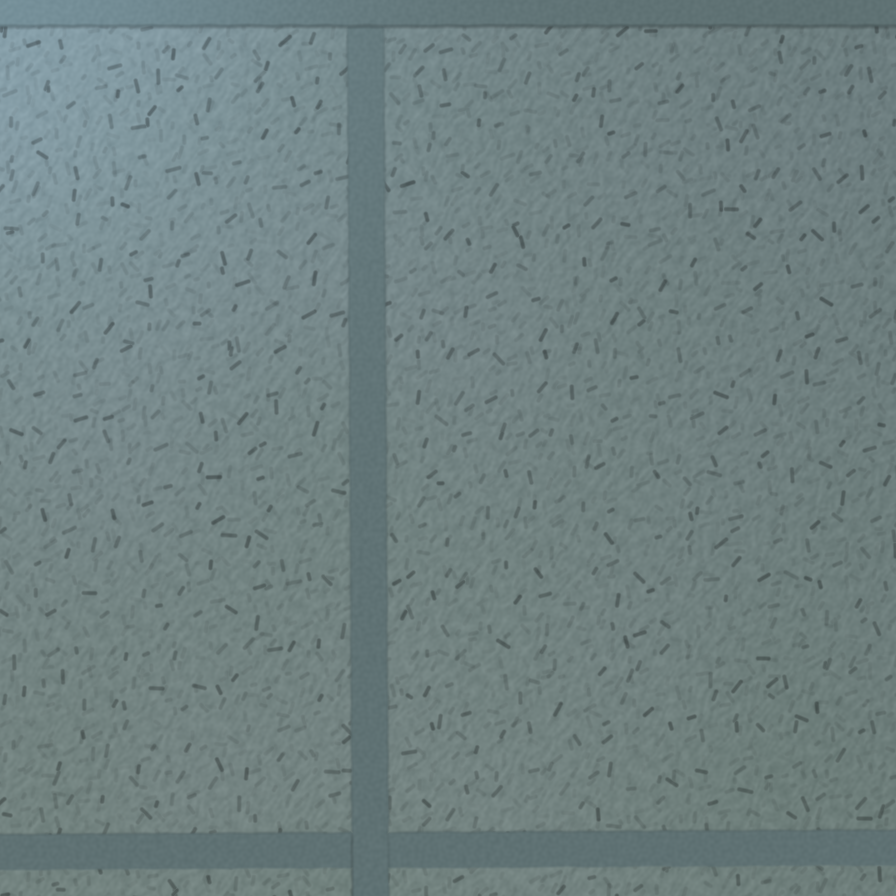
Write a Shadertoy shader that draws this texture.

```glsl
// Speckled ceiling tiles in a slightly tilted grey-green grid, lit from the upper left.

vec2 hash2(vec2 p) {
    vec3 q = fract(p.xyx * vec3(0.1031, 0.1030, 0.0973));
    q += dot(q, q.yzx + 33.33);
    return fract((q.xx + q.yz) * q.zy);
}

float gradientNoise(vec2 p) {
    vec2 cell = floor(p), f = fract(p);
    vec2 w = f * f * f * (f * (f * 6.0 - 15.0) + 10.0);
    vec4 corner;
    for (int i = 0; i < 4; i++) {
        vec2 o = vec2(i & 1, i >> 1);
        float a = 6.2832 * hash2(cell + o + 200.0).x;
        corner[i] = dot(vec2(cos(a), sin(a)), f - o);
    }
    return mix(mix(corner.x, corner.y, w.x), mix(corner.z, corner.w, w.x), w.y);
}

// Short dashes, one per cell, mostly leaning up to the right
float specks(vec2 uv, float cells, float halfLength, float radius, float seed) {
    vec2 p = uv * cells, home = floor(p);
    float ink = 0.0;
    for (int j = -1; j <= 1; j++)
    for (int i = -1; i <= 1; i++) {
        vec2 id = home + vec2(i, j);
        vec2 place = hash2(id + seed), kind = hash2(id + seed + 71.7);
        vec2 d = (p - id - place) / cells;
        float angle = 1.0 + 1.7 * (kind.x - 0.5);
        if (kind.y > 0.8) angle += 1.5;
        vec2 dir = vec2(cos(angle), sin(angle));
        float reach = halfLength * mix(0.35, 1.2, fract(kind.y * 7.0));
        float dist = length(d - dir * clamp(dot(d, dir), -reach, reach));
        float strength = mix(0.25, 1.0, fract(kind.x * 9.0));
        ink = max(ink, strength * (1.0 - smoothstep(radius * 0.3, radius * 1.5, dist)));
    }
    return ink;
}

// Soft band of the given half width around zero
float band(float d, float halfWidth) {
    return 1.0 - smoothstep(halfWidth - 0.002, halfWidth + 0.002, abs(d));
}

void mainImage(out vec4 fragColor, in vec2 fragCoord) {
    vec2 uv = fragCoord / iResolution.xy;

    // Grid bars: one upright, one low rail, and a rail cut by the top edge
    float wobble = 0.0012 * gradientNoise(uv * 45.0);
    float dUpright = uv.x - 0.4135 + 0.0055 * uv.y + wobble;
    float dRail = uv.y - 0.049 - 0.005 * uv.x + wobble;
    float dTop = uv.y - 0.9705 + wobble;
    float upright = band(dUpright, 0.0205);
    float rail = band(dRail, 0.0200);
    float top = smoothstep(-0.002, 0.002, dTop);
    float bars = max(max(upright, rail), top);

    // Broad light, with a cool glow in the upper left
    float glow = exp(-6.0 * dot(uv - vec2(-0.02, 1.0), uv - vec2(-0.02, 1.0)));
    vec3 tile = mix(vec3(0.452, 0.515, 0.502), vec3(0.445, 0.513, 0.520), uv.y);
    tile -= 0.022 * smoothstep(0.5, 1.1, uv.x);
    tile += vec3(0.085, 0.115, 0.150) * glow;
    tile += vec3(0.012, 0.008, 0.016) * gradientNoise(uv * 4.0 + 3.0);

    // Fibrous surface: bent, stretched noise
    vec2 bent = uv + 0.006 * vec2(gradientNoise(uv * 38.0), gradientNoise(uv * 38.0 + 50.0));
    vec2 along = vec2(dot(bent, vec2(0.55, 0.83)), dot(bent, vec2(-0.83, 0.55)));
    float fibre = gradientNoise(along * vec2(70.0, 165.0) + 90.0);
    float grain = gradientNoise(uv * 190.0);
    tile += 0.045 * fibre + 0.022 * grain;

    // Faint dense pits under fewer dark ones
    tile *= 1.0 - 0.10 * specks(uv, 56.0, 0.0050, 0.0024, 13.0);
    tile *= 1.0 - 0.30 * specks(uv, 31.0, 0.0060, 0.0024, 47.0);

    // Bars are smoother and darker, and the top rail catches the glow
    vec3 metal = vec3(0.372, 0.445, 0.452) + vec3(0.09, 0.12, 0.15) * glow;
    metal += 0.022 * grain + 0.012 * fibre;
    vec3 color = mix(tile, metal, bars);

    // Thin shadow lines where bars meet the tiles
    float seams = 0.16 * band(dTop, 0.0022);
    seams = max(seams, 0.06 * band(abs(dUpright) - 0.0205, 0.0015) * (1.0 - top));
    seams = max(seams, 0.07 * band(dRail - 0.0200, 0.0015) * (1.0 - upright));
    seams = max(seams, 0.14 * band(dUpright + 0.0205, 0.0015) * (1.0 - smoothstep(0.06, 0.08, uv.y)));
    color *= 1.0 - seams;

    fragColor = vec4(color, 1.0);
}
```
